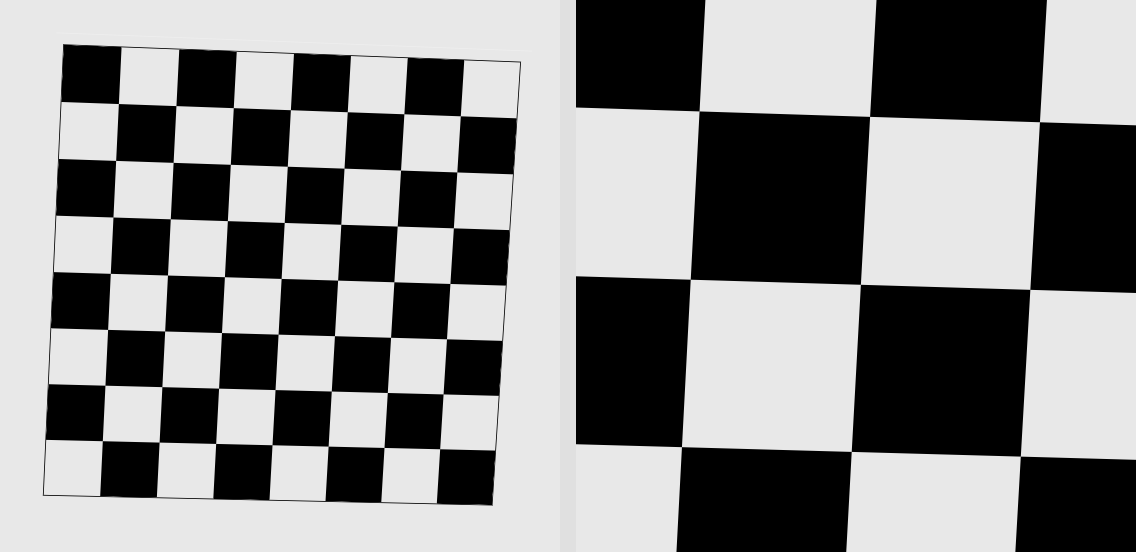
Left: the whole. Right: its middle third, enlarged.
Reproduce this pattern procedurally as a Shadertoy shader.

```glsl
// Draws a thinly outlined 8 by 8 checkerboard, seen in slight perspective on pale paper.

// Lengths and positions are in units of the canvas height.
const float CELLS = 8.0;
const vec2 BOTTOM_LEFT  = vec2(0.0784, 0.1028);
const vec2 BOTTOM_RIGHT = vec2(0.8915, 0.0850);
const vec2 TOP_RIGHT    = vec2(0.9431, 0.8876);
const vec2 TOP_LEFT     = vec2(0.1153, 0.9190);
const float OUTLINE_WIDTH = 0.0015;

const vec2 CREASE_START = vec2(0.103, 0.9405);
const vec2 CREASE_END   = vec2(0.963, 0.9074);
const float CREASE_WIDTH = 0.0013;

const vec3 PAPER  = vec3(0.910);
const vec3 CREASE = vec3(0.935);
const vec3 INK    = vec3(0.0);

float cross2(vec2 a, vec2 b) {
    return a.x * b.y - a.y * b.x;
}

// Inverse perspective map: the board's quadrilateral to the unit square.
vec2 boardCoords(vec2 p) {
    vec2 d1 = BOTTOM_RIGHT - TOP_RIGHT;
    vec2 d2 = TOP_LEFT - TOP_RIGHT;
    vec2 skew = BOTTOM_LEFT - BOTTOM_RIGHT - d2;
    vec2 tilt = vec2(cross2(skew, d2), cross2(d1, skew)) / cross2(d1, d2);
    vec2 across = BOTTOM_RIGHT - BOTTOM_LEFT + tilt.x * (BOTTOM_RIGHT - p);
    vec2 up = TOP_LEFT - BOTTOM_LEFT + tilt.y * (TOP_LEFT - p);
    vec2 offset = p - BOTTOM_LEFT;
    return vec2(cross2(offset, up), cross2(across, offset)) / cross2(across, up);
}

float segmentDistance(vec2 p, vec2 a, vec2 b) {
    vec2 ab = b - a;
    float t = clamp(dot(p - a, ab) / dot(ab, ab), 0.0, 1.0);
    return length(p - a - t * ab);
}

// Pixel coverage of a line, also when thinner than one pixel.
float lineCoverage(float pixelDistance, float pixelWidth) {
    return clamp(0.5 * pixelWidth + 0.5 - abs(pixelDistance), 0.0, min(pixelWidth, 1.0));
}

void mainImage(out vec4 fragColor, in vec2 fragCoord) {
    vec2 p = fragCoord / iResolution.y;
    vec2 cell = CELLS * boardCoords(p);
    vec2 dx = dFdx(cell), dy = dFdy(cell);
    vec2 cellsPerPixel = sqrt(dx * dx + dy * dy);

    // Alternating squares, positive where row and column parity agree
    vec2 wave = abs(mod(cell - 0.5, 2.0) - 1.0) - 0.5;
    vec2 parity = clamp(2.0 * wave / cellsPerPixel, -1.0, 1.0);
    float dark = 0.5 - 0.5 * parity.x * parity.y;

    // Board boundary
    vec2 margin = (0.5 * CELLS - abs(cell - 0.5 * CELLS)) / cellsPerPixel;
    float edge = min(margin.x, margin.y);
    float inside = clamp(edge + 0.5, 0.0, 1.0);
    float outline = lineCoverage(edge, OUTLINE_WIDTH * iResolution.y);

    // Faint crease above the board
    float creaseDistance = segmentDistance(p, CREASE_START, CREASE_END);
    float crease = lineCoverage(creaseDistance * iResolution.y, CREASE_WIDTH * iResolution.y);

    vec3 color = mix(PAPER, CREASE, crease);
    color = mix(color, INK, max(dark * inside, outline));
    fragColor = vec4(color, 1.0);
}
```
